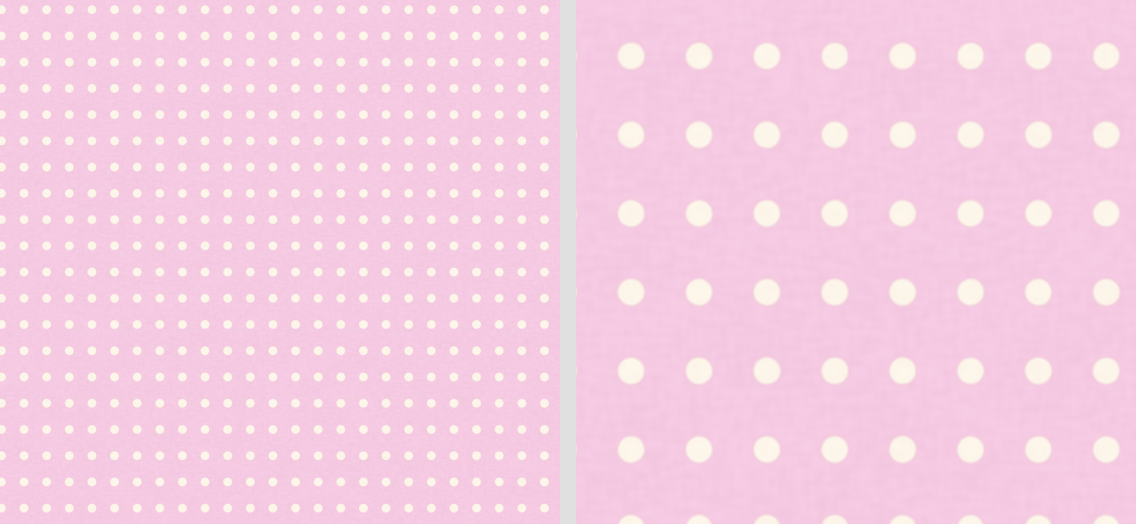
Left, the full canvas; right, a detail of the centre.
This pattern is drawn by a Shadertoy shader. Its source:

```glsl
// Cream polka dots in a regular grid on finely woven pink cloth.

vec2 hashGradient(vec2 cell) {
    vec3 p = fract(cell.xyx * vec3(0.1031, 0.1030, 0.0973));
    p += dot(p, p.yzx + 33.33);
    float angle = 6.2832 * fract((p.x + p.y) * p.z);
    return vec2(cos(angle), sin(angle));
}

float gradientNoise(vec2 p) {
    vec2 cell = floor(p), f = fract(p);
    vec2 u = f * f * f * (f * (f * 6.0 - 15.0) + 10.0);
    float a = dot(hashGradient(cell), f);
    float b = dot(hashGradient(cell + vec2(1, 0)), f - vec2(1, 0));
    float c = dot(hashGradient(cell + vec2(0, 1)), f - vec2(0, 1));
    float d = dot(hashGradient(cell + vec2(1, 1)), f - vec2(1, 1));
    return mix(mix(a, b, u.x), mix(c, d, u.x), u.y);
}

// Fine threads across and down, with a faint broad mottling
float weave(vec2 p) {
    float across = gradientNoise(p * vec2(75.0, 210.0));
    float down = gradientNoise(p * vec2(210.0, 90.0) + 41.0);
    float mottle = gradientNoise(p * vec2(14.0, 22.0) + 83.0);
    return 0.5 * across + 0.4 * down + 0.25 * mottle;
}

void mainImage(out vec4 fragColor, in vec2 fragCoord) {
    vec2 uv = fragCoord / iResolution.y;
    float thread = weave(uv);

    // Distance to the nearest dot centre, roughened a little by the cloth
    vec2 pitch = vec2(0.04318, 0.05007);
    vec2 offset = uv - vec2(0.0027, 0.0302);
    vec2 local = offset - pitch * round(offset / pitch);
    float dist = length(local) - 0.0083 + 0.0006 * thread;

    // Pink ground, slightly warmer around each dot
    vec3 pink = vec3(0.961, 0.789, 0.887) + thread * vec3(0.016, 0.032, 0.022);
    float halo = 1.0 - smoothstep(0.0, 0.0026, abs(dist));
    pink = mix(pink, vec3(0.945, 0.800, 0.855), 0.7 * halo);

    // Cream dots with a soft printed edge
    vec3 cream = vec3(0.990, 0.961, 0.916) + thread * vec3(0.008, 0.016, 0.014);
    float edge = max(0.0013, 0.8 / iResolution.y);
    float dotMask = 1.0 - smoothstep(-edge, edge, dist);

    fragColor = vec4(mix(pink, cream, dotMask), 1.0);
}
```
